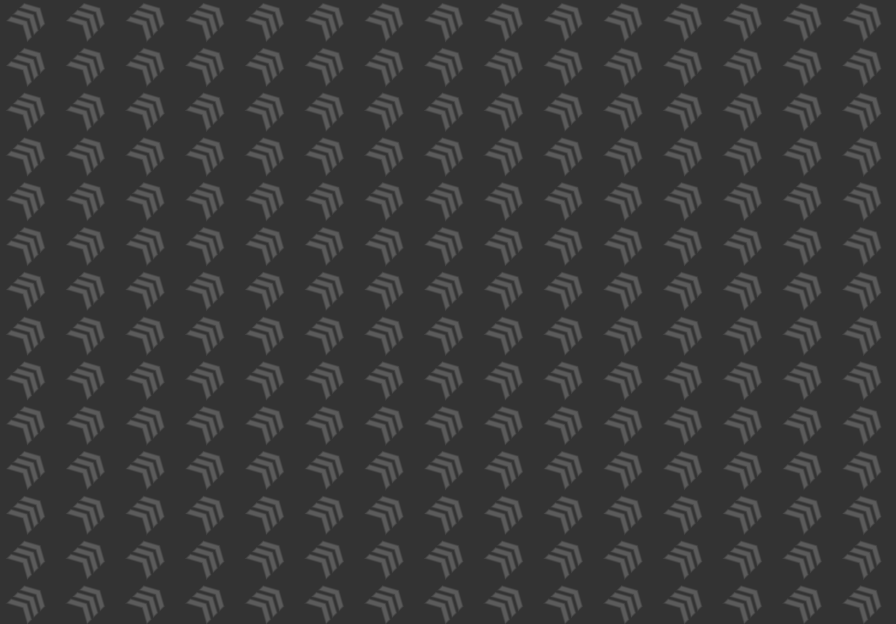
This pattern is drawn by a Shadertoy shader. Its source:

```glsl
// Grid of small grey triple chevrons pointing up and right on charcoal.

#define COLUMNS 15.0              // repeats across the canvas
#define TILE_ASPECT 1.3333        // tile width over tile height
#define APEX vec2(0.036, 0.127)   // tip of the middle chevron, from tile centre
#define SPACING 0.208             // step between chevrons along their axis
#define ARM_SPAN 0.32             // reach of each arm away from the axis
#define ARM_SLOPE 0.55            // backward sweep of the arms
#define STROKE 0.108              // stroke width, in tile heights
#define SOFTNESS 0.03             // blur of the edges, in tile heights
#define GROUND vec3(0.20)
#define INK vec3(0.355)

// Signed distance to one swept stroke with ends cut parallel to its axis.
float chevron(vec2 p) {
    float across = abs(p.y);
    float band = abs(p.x + ARM_SLOPE * across) * inversesqrt(1.0 + ARM_SLOPE * ARM_SLOPE);
    return max(band - 0.5 * STROKE, across - ARM_SPAN);
}

// Three chevrons stacked along the rising diagonal.
float tripleChevron(vec2 p) {
    p -= APEX;
    vec2 q = vec2(p.x + p.y, p.x - p.y) * 0.70710678;
    float d = 1e3;
    for (int i = -1; i <= 1; i++) {
        d = min(d, chevron(q - vec2(float(i) * SPACING, 0.0)));
    }
    return d;
}

void mainImage(out vec4 fragColor, in vec2 fragCoord) {
    // Tile heights as the unit, with rows counted down from the top edge
    float unitsPerPixel = COLUMNS * TILE_ASPECT / iResolution.x;
    vec2 pos = (fragCoord - vec2(0.0, iResolution.y)) * unitsPerPixel;

    // Position relative to the centre of the tile
    vec2 tile = vec2(TILE_ASPECT, 1.0);
    vec2 local = mod(pos, tile) - 0.5 * tile;

    // Soft edge, never thinner than the pixel footprint
    float edge = max(SOFTNESS, 0.7 * unitsPerPixel);
    float coverage = 1.0 - smoothstep(-edge, edge, tripleChevron(local));
    fragColor = vec4(mix(GROUND, INK, coverage), 1.0);
}
```
